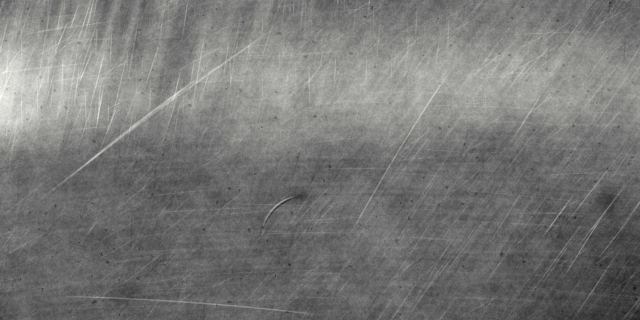
This texture is drawn by a WebGL 1 fragment shader. Its source:

```glsl
precision highp float;
// Worn, scratched steel sheet: a soft horizontal sheen over mottled grey,
// brushed with stretched noise and scored by lanes of random tapered scratches
// whose direction changes across the sheet, plus a few dents, stains and pits.
uniform vec2 u_resolution;

float hash(vec2 p) {
  p = fract(p * vec2(0.1031, 0.1137));
  p += dot(p, p.yx + 33.33);
  return fract((p.x + p.y) * p.x * 37.7);
}

float noise(vec2 p) {
  vec2 i = floor(p), f = fract(p);
  f = f * f * (3.0 - 2.0 * f);
  return mix(mix(hash(i), hash(i + vec2(1, 0)), f.x),
             mix(hash(i + vec2(0, 1)), hash(i + vec2(1, 1)), f.x), f.y);
}

float fbm(vec2 p) {
  float sum = 0.0, gain = 0.5;
  for (int i = 0; i < 5; i++) {
    sum += gain * noise(p);
    p = mat2(1.6, 1.2, -1.2, 1.6) * p + 17.3;
    gain *= 0.5;
  }
  return sum;
}

// Coordinates along and across a direction
vec2 align(vec2 p, float degrees) {
  float a = radians(degrees), c = cos(a), s = sin(a);
  return vec2(c * p.x + s * p.y, c * p.y - s * p.x);
}

float blob(vec2 p, vec2 center, vec2 size) {
  vec2 d = (p - center) / size;
  return exp(-dot(d, d));
}

// Antialiased thin line from its distance
float hairline(float d, float width) {
  return 1.0 - smoothstep(0.0, width + 0.8 / u_resolution.y, abs(d));
}

// Several overlaid grids with one tapered scratch per cell
float scratches(vec2 p, float degrees, float spread, vec2 cell, float seed) {
  float sum = 0.0;
  for (int i = 0; i < 4; i++) {
    float k = float(i) + seed;
    vec2 q = align(p, degrees + spread * (float(i) - 1.5)) / cell + 40.0 + 7.3 * k;
    q.x += 9.0 * hash(vec2(floor(q.y), k));
    vec2 id = floor(q), f = fract(q) - 0.5;
    float r = hash(id + 3.1 * k), s = hash(id.yx + 5.7 * k + 60.0);
    float across = (f.y - 0.5 * (r - 0.5) - 0.3 * (s - 0.5) * f.x) * cell.y;
    float reach = 0.15 + 0.34 * s;
    float taper = 1.0 - smoothstep(0.2 * reach, reach, abs(f.x));
    sum += hairline(across, 0.0014) * taper * r * r;
  }
  return sum;
}

// One long scratch between two points, bowed sideways
float gouge(vec2 p, vec2 a, vec2 b, float bow, float width) {
  vec2 dir = normalize(b - a), d = p - a;
  float t = dot(d, dir) / length(b - a);
  float off = dot(d, vec2(-dir.y, dir.x)) - bow * 4.0 * t * (1.0 - t);
  return hairline(off, width) * smoothstep(0.0, 0.2, t) * (1.0 - smoothstep(0.8, 1.0, t));
}

void main() {
  vec2 p = gl_FragCoord.xy / u_resolution.y;
  float cloud = fbm(p * vec2(2.5, 4.0) + 3.0) - 0.5;
  float y = p.y + 0.1 * cloud;

  // Sheen, edge glow and shaded areas
  float tone = 0.38 + 0.05 * smoothstep(0.0, 0.3, y) + 0.03 * smoothstep(0.8, 1.0, y);
  tone += 0.16 * smoothstep(0.48, 0.7, y) * (1.0 - smoothstep(0.76, 1.0, y));
  tone += 0.25 * blob(p, vec2(-0.03, 0.69), vec2(0.11, 0.16));
  tone += 0.08 * blob(p, vec2(0.1, 0.75), vec2(0.3, 0.3));
  tone += 0.06 * blob(p, vec2(1.45, 0.76), vec2(0.45, 0.12));
  tone -= 0.10 * blob(p, vec2(0.48, 0.8), vec2(0.14, 0.12));
  tone -= 0.04 * blob(p, vec2(0.7, 0.44), vec2(0.5, 0.08));
  tone -= 0.13 * blob(p, vec2(2.05, 0.05), vec2(0.4, 0.4));
  tone -= 0.06 * blob(p, vec2(2.0, 1.0), vec2(0.3, 0.15));

  // Mottling, brushing and grain
  float bright = smoothstep(0.45, 0.7, p.y);
  float left = 1.0 - smoothstep(0.5, 1.3, p.x);
  float bend = p.y + 0.05 * (p.x - 1.2) * (p.x - 1.2);
  tone += 0.14 * cloud + 0.13 * (fbm(p * 16.0) - 0.5);
  tone += 0.04 * (noise(vec2(p.x * 4.0, bend * 110.0)) - 0.5) * (1.2 - 0.6 * bright);
  tone += 0.11 * (noise(align(p, 76.0) * vec2(4.0, 45.0) + 50.0) - 0.5) * bright * (0.3 + left);
  tone += 0.05 * (noise(align(p, 54.0) * vec2(7.0, 100.0) + 90.0) - 0.5) * (1.0 - 0.7 * left);
  tone += 0.10 * (fbm(align(p, 33.0) * 75.0) - 0.5) + 0.07 * (noise(align(p, 20.0) * 230.0 + 9.0) - 0.5);

  // Scratch families by region, worn away in patches
  float lowRight = smoothstep(0.9, 1.7, p.x + 0.4 * (0.5 - p.y));
  float wear = smoothstep(0.25, 0.75, noise(p * 9.0 + 30.0));
  float lines = 0.18 * scratches(p, 74.0, 4.0, vec2(0.4, 0.035), 1.0) * left * (0.15 + bright);
  lines += 0.12 * scratches(p, 86.0, 3.0, vec2(0.22, 0.05), 11.0) * bright * (1.0 - lowRight);
  lines += 0.22 * scratches(p, 55.0, 2.0, vec2(0.6, 0.036), 21.0) * lowRight * (1.0 - 0.5 * bright);
  lines += 0.08 * scratches(p, 42.0, 9.0, vec2(0.3, 0.05), 31.0);
  lines += 0.06 * scratches(vec2(p.x, bend), 1.0, 3.0, vec2(0.7, 0.04), 41.0);
  lines -= 0.05 * scratches(p, 65.0, 14.0, vec2(0.25, 0.06), 51.0);
  tone += lines * (0.5 + 0.6 * wear);

  // Long gouges and a hooked dent
  tone += 0.12 * gouge(p, vec2(0.08, 0.34), vec2(0.9, 0.94), 0.01, 0.003);
  tone += 0.20 * gouge(p, vec2(0.2, 0.43), vec2(0.64, 0.77), 0.006, 0.004);
  tone += 0.15 * gouge(p, vec2(0.15, 0.075), vec2(1.05, 0.01), 0.012, 0.002);
  tone += 0.15 * gouge(p, vec2(1.08, 0.24), vec2(1.42, 0.8), 0.008, 0.002);
  tone -= 0.18 * gouge(p, vec2(0.81, 0.25), vec2(0.925, 0.385), 0.026, 0.004);
  tone += 0.26 * gouge(p, vec2(0.815, 0.262), vec2(0.93, 0.39), 0.028, 0.003);

  // Stains and scattered pits
  tone -= 0.13 * blob(p, vec2(0.94, 0.385), vec2(0.035, 0.022));
  tone -= 0.12 * blob(p, vec2(1.9, 0.36), vec2(0.025, 0.05));
  tone -= 0.07 * blob(p, vec2(0.4, 0.09), vec2(0.05, 0.06));
  vec2 pit = floor(p * 26.0), spot = fract(p * 26.0) - 0.5;
  float size = 0.16 * hash(pit + 70.0);
  spot -= 0.6 * (vec2(hash(pit + 5.0), hash(pit + 25.0)) - 0.5);
  spot += 0.2 * (vec2(noise(p * 90.0), noise(p * 90.0 + 40.0)) - 0.5);
  tone -= 0.13 * step(0.8, hash(pit + 45.0)) * (1.0 - smoothstep(0.2 * size, size + 0.05, length(spot)));

  // Slightly warm highlights, cool shadows
  vec3 tint = mix(vec3(0.995, 0.997, 1.01), vec3(1.005, 1.005, 0.985), smoothstep(0.35, 0.6, tone));
  gl_FragColor = vec4(clamp(tone * tint, 0.0, 1.0), 1.0);
}
```
